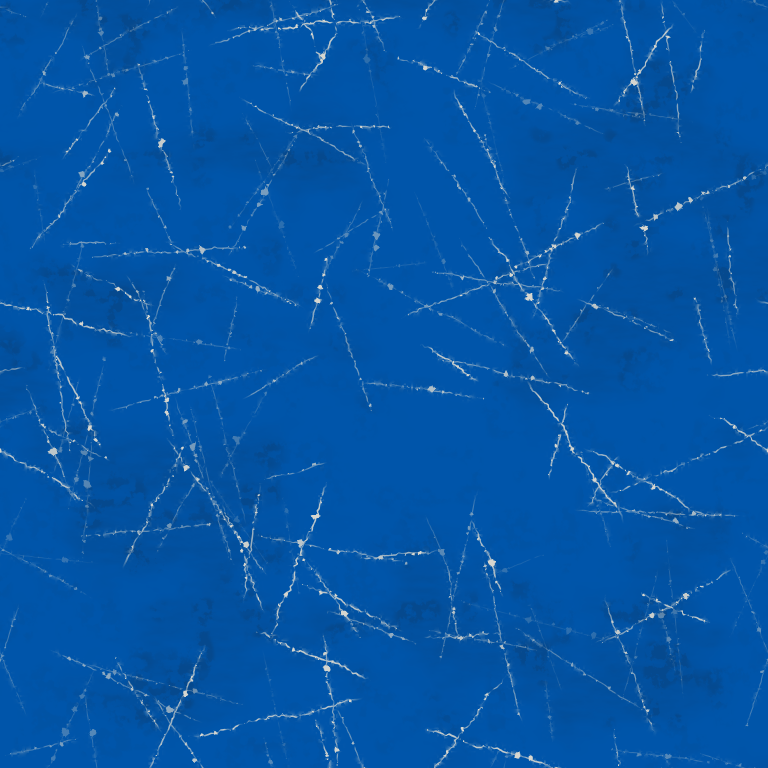
Give the GLSL for this texture, as a Shadertoy shader.

```glsl
// Scratched and chipped blue paint with pale flaked lines over faint dark smudges.

const vec3 PAINT_BLUE = vec3(0.0, 0.333, 0.665);
const vec3 SMUDGE_BLUE = vec3(0.02, 0.285, 0.555);
const vec3 BARE_CREAM = vec3(0.84, 0.84, 0.81);
const int SCRATCH_COUNT = 165;
const float REACH = 0.014;        // widest spread of marks around a scratch

float hash(vec2 p) {
    return fract(sin(dot(p, vec2(127.1, 311.7))) * 43758.5453);
}

float noise(vec2 p) {
    vec2 cell = floor(p);
    vec2 f = fract(p);
    f = f * f * (3.0 - 2.0 * f);
    float low = mix(hash(cell), hash(cell + vec2(1.0, 0.0)), f.x);
    float high = mix(hash(cell + vec2(0.0, 1.0)), hash(cell + 1.0), f.x);
    return mix(low, high, f.y);
}

float fbm(vec2 p) {
    float sum = 0.0;
    float amplitude = 0.5;
    for (int i = 0; i < 5; i++) {
        sum += amplitude * noise(p);
        p = mat2(1.6, 1.2, -1.2, 1.6) * p + 7.3;
        amplitude *= 0.5;
    }
    return sum;
}

// Antialiased coverage; shapes thinner than a pixel fade instead of vanishing.
float coverage(float dist, float halfWidth, float pixel) {
    float edge = clamp((halfWidth - dist) / pixel + 0.5, 0.0, 1.0);
    return edge * min(1.0, 2.0 * halfWidth / pixel);
}

// Distance measure of an irregular convex flake: grows from 0 to radius at its rim.
float flakeDistance(vec2 p, float radius, vec2 seed) {
    float dist = 0.0;
    float turn = 6.2832 * hash(seed);
    for (int k = 0; k < 5; k++) {
        float angle = turn + 1.2566 * (float(k) + 0.7 * hash(seed + float(k) + 3.1));
        float inset = radius * 0.6 * hash(seed + float(k) + 9.7);
        dist = max(dist, dot(p, vec2(cos(angle), sin(angle))) + inset);
    }
    return dist;
}

// Flakes strung along a scratch at a given spacing, few of them large.
float chips(vec2 q, float spacing, float largest, float id, float pixel) {
    float index = floor(q.x / spacing);
    vec2 seed = vec2(index, id * 1.7);
    float size = hash(seed + 0.5);
    float radius = largest * (0.15 + 0.85 * pow(size, 3.5));
    float along = (index + 0.5 + 0.2 * (hash(seed + 1.3) - 0.5)) * spacing;
    float across = 0.7 * largest * (hash(seed + 2.9) - 0.5);
    float present = step(0.35, hash(seed + 4.1));
    vec2 offset = q - vec2(along, across);
    offset += 0.35 * radius * (vec2(noise(q * 480.0), noise(q * 480.0 + 31.0)) - 0.5);
    return present * coverage(flakeDistance(offset, radius, seed), radius, pixel);
}

// One worn scratch: a broken wavering line, loose grains and flakes.
float scratch(vec2 p, float id, float pixel) {
    vec2 center = vec2(hash(vec2(id, 1.0)), hash(vec2(id, 2.0)));
    vec2 d = fract(p - center + 0.5) - 0.5;

    float spread = hash(vec2(id, 3.0));
    float steep = step(0.45, hash(vec2(id, 4.0)));
    float angle = mix(mix(0.03, 0.6, spread), mix(0.9, 1.5, spread), steep);
    angle *= hash(vec2(id, 5.0)) < 0.42 ? 1.0 : -1.0;
    vec2 dir = vec2(cos(angle), sin(angle));
    vec2 q = vec2(dot(d, dir), dot(d, vec2(-dir.y, dir.x)));

    float halfLength = mix(0.04, 0.12, hash(vec2(id, 6.0)));
    if (abs(q.x) > halfLength || abs(q.y) > REACH) return 0.0;

    float fade = 1.0 - pow(abs(q.x) / halfLength, 2.0);
    float strength = 0.13 + 0.87 * pow(hash(vec2(id, 7.0)), 1.3);
    q.y += 0.007 * strength * (noise(vec2(q.x * 32.0, id)) - 0.5);
    q.y += 0.0045 * strength * (noise(vec2(q.x * 230.0, id + 0.5)) - 0.5);

    float wear = noise(vec2(q.x * 170.0, id * 2.3));
    float halfWidth = 0.0005 + 0.0008 * wear * strength;
    float line = coverage(abs(q.y), halfWidth, pixel) * smoothstep(0.05, 0.65, wear);
    float patches = smoothstep(0.3, 0.65, noise(vec2(q.x * 55.0, id * 3.1)));
    float grain = smoothstep(0.52, 0.72, noise(p * 330.0)) * exp(-abs(q.y) / 0.0022);
    float body = max(0.9 * line, 0.75 * grain * patches) * strength * smoothstep(0.0, 0.5, fade);

    float size = 0.45 + 0.55 * fade;
    float flakes = max(chips(q, 0.018, 0.0068 * size, id, pixel),
                       chips(q, 0.0075, 0.0029 * size, id + 0.37, pixel));
    flakes *= min(1.0, 1.4 * strength) * smoothstep(0.0, 0.15, fade);
    return max(body, flakes);
}

// Faint broad stains with small scattered mottled spots.
float smudges(vec2 p) {
    float broad = smoothstep(0.42, 0.68, fbm(p * vec2(7.0, 10.0)));
    float spots = smoothstep(0.52, 0.8, noise(p * 34.0 + 4.0));
    float mottle = smoothstep(0.42, 0.62, fbm(p * 110.0));
    float streaks = fbm(p * vec2(45.0, 130.0));
    return clamp(broad * (0.15 + 0.5 * streaks) + 0.75 * spots * mottle * (0.25 + 0.75 * broad), 0.0, 1.0);
}

void mainImage(out vec4 fragColor, in vec2 fragCoord) {
    float pixel = 1.0 / iResolution.y;
    vec2 p = fragCoord * pixel;

    vec3 color = mix(PAINT_BLUE, SMUDGE_BLUE, smudges(p));

    float bare = 0.0;
    for (int i = 0; i < SCRATCH_COUNT; i++) {
        bare = max(bare, scratch(p, float(i) + 1.0, pixel));
    }
    color = mix(color, BARE_CREAM, bare);

    fragColor = vec4(color, 1.0);
}
```
